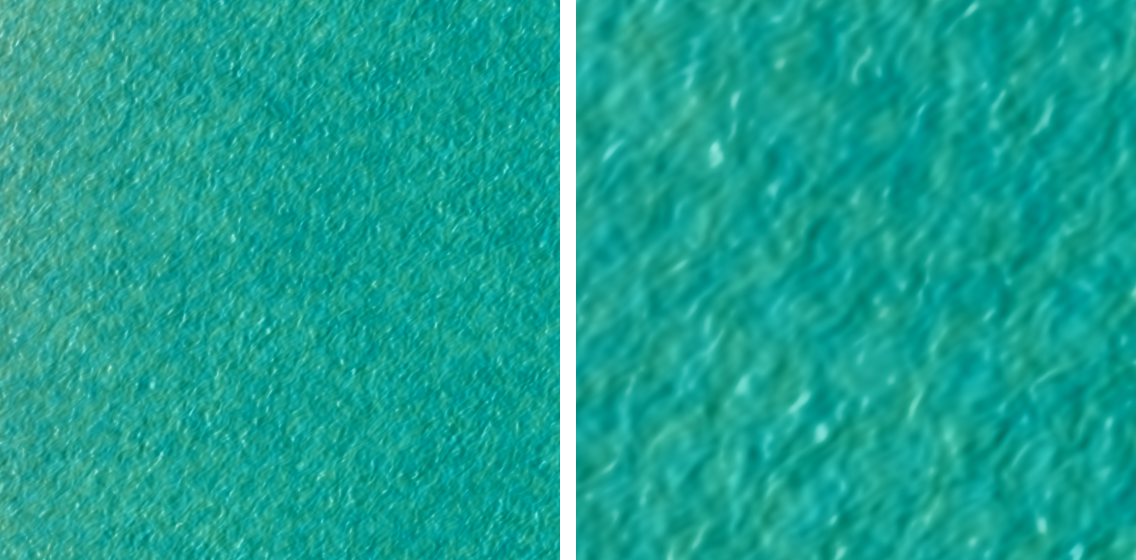
Left, the full canvas; right, a detail of the centre.
Give the GLSL for this texture, as a three.js fragment shader.

```glsl
// Teal embossed surface with fine slanted grain, soft glints and a pale haze at the left.
varying vec2 vUv;

const vec3 DEEP_TEAL = vec3(0.012, 0.622, 0.562);
const vec3 PALE_HAZE = vec3(0.325, 0.672, 0.582);
const vec3 RELIEF_TINT = vec3(0.125, 0.135, 0.135);
const vec3 MOTTLE_TINT = vec3(0.110, 0.075, 0.070);
const vec3 GLINT_TINT = vec3(0.300, 0.130, 0.150);
const vec3 PATCH_TINT = vec3(0.060, 0.035, 0.015);
const vec3 WARM_TINT = vec3(0.110, 0.010, -0.060);
const float GRAIN_ANGLE = 0.90;               // radians from horizontal
const vec2 GRAIN_FREQ = vec2(62.0, 98.0);     // cells along and across the grain
const vec2 LIGHT_STEP = vec2(0.26, -0.46);    // relief offset, in cells
const float WARP = 0.006;
const float HAZE_FALLOFF = 2.9;
const float TAU = 6.2831853;

float hash(vec2 p) {
  return fract(sin(dot(p, vec2(127.1, 311.7))) * 43758.5453);
}

// Slope contribution of one lattice corner
float corner(vec2 cell, vec2 offset) {
  float a = TAU * hash(cell);
  return dot(vec2(cos(a), sin(a)), offset);
}

float gradientNoise(vec2 p) {
  vec2 i = floor(p);
  vec2 f = p - i;
  vec2 u = f * f * f * (f * (f * 6.0 - 15.0) + 10.0);
  vec2 e = vec2(1.0, 0.0);
  float low = mix(corner(i, f), corner(i + e.xy, f - e.xy), u.x);
  float high = mix(corner(i + e.yx, f - e.yx), corner(i + e.xx, f - e.xx), u.x);
  return mix(low, high, u.y);
}

// Bump height: coarse, main and fine grain, the octaves turned against each other
float height(vec2 p) {
  vec2 turned = vec2(0.92 * p.x - 0.39 * p.y, 0.39 * p.x + 0.92 * p.y);
  return 0.60 * gradientNoise(turned * 0.55 + 19.3)
       + 0.80 * gradientNoise(p)
       + 0.42 * gradientNoise(turned * 1.75 + 47.1);
}

void main() {
  // Bend the grain so its direction wanders
  vec2 bend = vec2(gradientNoise(vUv * 30.0), gradientNoise(vUv * 30.0 + 71.7));
  vec2 q = vUv + WARP * bend;
  float c = cos(GRAIN_ANGLE);
  float s = sin(GRAIN_ANGLE);
  vec2 grain = vec2(c * q.x + s * q.y, c * q.y - s * q.x) * GRAIN_FREQ;

  // Side-lit relief and blotchy pigment
  float relief = height(grain) - height(grain + LIGHT_STEP);
  float mottle = gradientNoise(grain * 0.36 + 7.7) + 0.8 * gradientNoise(grain * 0.72 + 57.0);
  float warmth = gradientNoise(grain * 0.45 + 141.0);

  // Broad haze and cloudy patches
  float haze = exp(-HAZE_FALLOFF * vUv.x) * mix(0.62, 1.0, vUv.y);
  float patches = gradientNoise(vUv * 4.0 + 5.2) + 0.8 * gradientNoise(vUv * 11.0 + 31.0);
  vec3 color = mix(DEEP_TEAL, PALE_HAZE, haze) + PATCH_TINT * patches;
  color += MOTTLE_TINT * mottle + WARM_TINT * warmth;

  // Grain shading, then scattered bright crests
  float strength = 1.0 + 0.5 * gradientNoise(vUv * 9.0 + 13.0);
  float glintMask = smoothstep(-0.20, 0.40, gradientNoise(grain * 0.43 + 83.0));
  float glint = smoothstep(0.18, 0.90, relief) * glintMask;
  color += RELIEF_TINT * relief * strength + GLINT_TINT * glint;

  gl_FragColor = vec4(clamp(color, 0.0, 1.0), 1.0);
}
```
